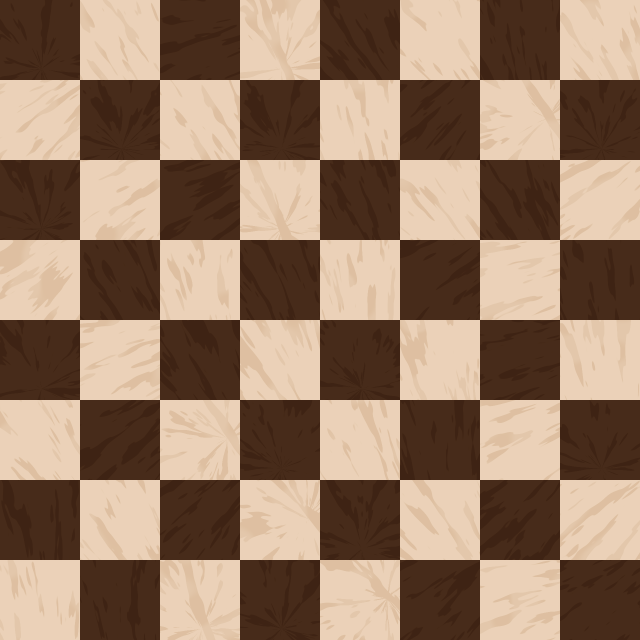
This pattern is drawn by a WebGL 1 fragment shader. Its source:

```glsl
precision highp float;
// Checkerboard of dark and pale wooden squares with ragged, brushed grain.

uniform vec2 u_resolution;

#define CELLS 8.0
#define SAMPLES 3
#define GRAIN_ACROSS 7.0
#define GRAIN_ALONG 1.3
#define THRESHOLD 0.22
#define BAND_WIDTH 0.09
#define PALE vec3(0.92, 0.82, 0.72)
#define PALE_GRAIN vec3(0.87, 0.75, 0.63)
#define PALE_SOFT vec3(0.89, 0.78, 0.67)
#define DARK vec3(0.28, 0.17, 0.10)
#define DARK_GRAIN vec3(0.245, 0.137, 0.077)

const float PI = 3.14159;

float hash(vec2 p) {
  return fract(sin(dot(p, vec2(127.1, 311.7))) * 43758.5);
}

float cornerSlope(vec2 corner, vec2 offset) {
  float angle = 2.0 * PI * hash(corner);
  return dot(vec2(cos(angle), sin(angle)), offset);
}

float gradientNoise(vec2 p) {
  vec2 i = floor(p), f = p - i;
  vec2 w = f * f * f * (f * (f * 6.0 - 15.0) + 10.0);
  vec2 e = vec2(1.0, 0.0);
  float low = mix(cornerSlope(i, f), cornerSlope(i + e, f - e), w.x);
  float high = mix(cornerSlope(i + e.yx, f - e.yx),
                   cornerSlope(i + 1.0, f - 1.0), w.x);
  return mix(low, high, w.y);
}

// Coordinates along (x) and across (y) a direction.
vec2 alignTo(vec2 p, float angle) {
  float c = cos(angle), s = sin(angle);
  return vec2(c * p.x + s * p.y, c * p.y - s * p.x);
}

// Long streaks with splintered edges, running along x.
float streaks(vec2 p, vec2 seed) {
  vec2 q = p * vec2(GRAIN_ALONG, GRAIN_ACROSS) + seed;
  float coarse = gradientNoise(q);
  float splinters = gradientNoise(q * vec2(3.2, 3.1) + 17.3);
  return coarse + 0.5 * splinters;
}

// Grain height of one square; p runs from 0 to 1 within it.
float grain(vec2 p, vec2 cell, vec2 seed, bool isDark) {
  float kind = floor(6.0 * hash(cell + 3.7));
  float jitter = 0.25 * (hash(cell + 9.1) - 0.5);

  // Nearly parallel strokes: shallow, diagonal or steep.
  if (kind < 4.0) {
    float angle = kind < 1.0 ? 0.35 : kind < 2.0 ? 0.72 : kind < 3.0 ? -1.05 : -1.38;
    vec2 q = alignTo(p - 0.5, angle + jitter);
    q.y *= 1.0 + 0.4 * q.x;
    return streaks(q, seed);
  }

  // Strokes fanning out of a hub near the right or the lower side.
  bool sideways = kind < 5.0 && !isDark;
  vec2 hub = sideways ? vec2(0.84, 0.52) : vec2(0.52, 0.14);
  vec2 q = alignTo(p - hub, (sideways ? PI : 0.55 * PI) + jitter);
  float height = streaks(vec2(length(q) * 1.3, 0.6 * atan(q.y, q.x)), seed);

  // A broad stroke sweeps past the hub of pale fans.
  if (!isDark) {
    vec2 b = alignTo(p - hub - vec2(0.06, 0.0), (sideways ? -0.93 : -1.2) + jitter);
    float band = 0.5 * (1.0 - abs(b.y) / BAND_WIDTH);
    height = max(height, band + 0.6 * streaks(b, seed + 31.0));
  }
  return height;
}

vec3 board(vec2 uv) {
  vec2 p = uv * CELLS;
  vec2 cell = mod(floor(p), CELLS);
  p = fract(p);
  vec2 seed = 60.0 * vec2(hash(cell), hash(cell + 5.3));
  bool isDark = mod(cell.x + cell.y, 2.0) > 0.5;

  float patches = gradientNoise(p * 2.0 + seed.yx);
  float height = grain(p, cell, seed, isDark) + 0.2 * patches;
  float mask = smoothstep(-0.02, 0.02, height - THRESHOLD);
  if (isDark) return mix(DARK, DARK_GRAIN, mask);

  float strength = smoothstep(-0.1, 0.1, patches);
  return mix(PALE, mix(PALE_SOFT, PALE_GRAIN, strength), mask);
}

void main() {
  // Average a grid of samples for smooth edges.
  vec3 sum = vec3(0.0);
  for (int y = 0; y < SAMPLES; y++) {
    for (int x = 0; x < SAMPLES; x++) {
      vec2 offset = (vec2(float(x), float(y)) + 0.5) / float(SAMPLES) - 0.5;
      sum += board((gl_FragCoord.xy + offset) / u_resolution);
    }
  }
  gl_FragColor = vec4(sum / float(SAMPLES * SAMPLES), 1.0);
}
```
